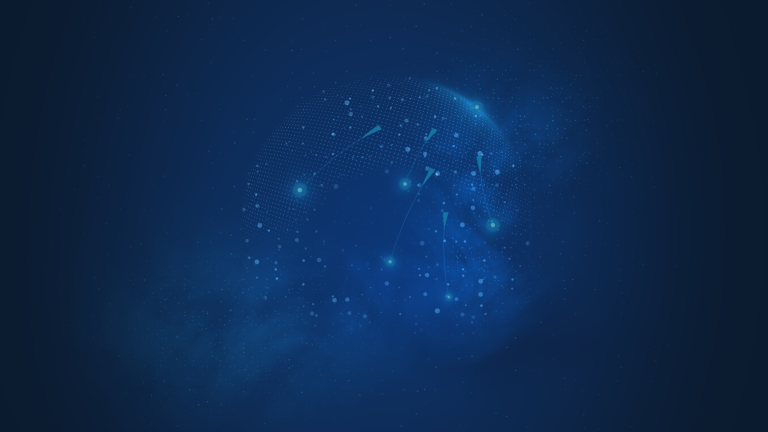
This background is drawn by a Shadertoy shader. Its source:

```glsl
// A dim blue space backdrop: a dotted globe with glowing nodes and comet trails.
// Sine-warped cellular noise makes the nebula; jittered cells scatter the specks,
// and distance functions draw the globe, its lattice, the nodes and the trails.

vec2 hash2(vec2 cell) {
    vec3 h = fract(cell.xyx * vec3(0.1031, 0.1030, 0.0973));
    h += dot(h, h.yzx + 33.33);
    return fract((h.xx + h.yz) * h.zy);
}

float cellular(vec2 p) {
    vec2 cell = floor(p), f = fract(p);
    float nearest = 1.0;
    for (int y = -1; y <= 1; y++)
    for (int x = -1; x <= 1; x++) {
        vec2 offset = vec2(x, y);
        vec2 d = offset + hash2(cell + offset) - f;
        nearest = min(nearest, dot(d, d));
    }
    return 1.0 - sqrt(nearest);
}

float cloud(vec2 p) {
    float sum = 0.0, weight = 0.5;
    for (int i = 0; i < 5; i++) {
        p += 0.22 * sin(p.yx * 2.3 + vec2(1.7, 4.1));
        sum += weight * cellular(p);
        p = mat2(1.6, 1.2, -1.2, 1.6) * p + 7.3;
        weight *= 0.55;
    }
    return smoothstep(0.3, 0.75, sum);
}

float glow(vec2 p, vec2 center, vec2 size) {
    vec2 d = (p - center) / size;
    return exp(-dot(d, d));
}

float disc(float dist, float radius, float aa) {
    return 1.0 - smoothstep(radius - aa, radius + aa, dist);
}

// One randomly sized speck in a share of the cells
float specks(vec2 p, float scale, float share, float radius, float aa) {
    vec2 cell = floor(p * scale);
    vec2 seed = hash2(cell + scale);
    vec2 center = (cell + 0.25 + 0.5 * hash2(cell + 41.0)) / scale;
    float size = radius * (0.5 + 0.5 * seed.y);
    return step(seed.x, share) * (0.4 + 0.6 * seed.y) * disc(length(p - center), size, aa);
}

// x: thin curved path from head to node, y: tapered comet at the head
vec2 trail(vec2 p, vec2 head, vec2 node, float taper, float aa) {
    vec2 axis = node - head, v = p - head;
    float len = length(axis), along = dot(v, axis) / len, h = along / len;
    float side = (axis.x * v.y - axis.y * v.x) / len + 0.16 * len * h * (1.0 - h);
    float inside = smoothstep(-aa, aa, along) * step(h, 1.0);
    float body = 1.0 - along / taper;
    float comet = disc(abs(side), 0.0065 * max(body, 0.0), aa) * smoothstep(0.0, 0.3, body);
    return inside * vec2(disc(abs(side), 0.0008, aa) * (1.0 - 0.5 * h), comet);
}

void mainImage(out vec4 fragColor, in vec2 fragCoord) {
    vec2 p = fragCoord / iResolution.y;
    float aa = 0.8 / iResolution.y;

    // Backdrop with dark sides
    float away = length((p - vec2(0.87, 0.46)) * vec2(1.0, 0.72));
    vec3 color = mix(vec3(0.055, 0.170, 0.335), vec3(0.043, 0.105, 0.185), smoothstep(0.25, 0.92, away));
    color += vec3(-0.008, 0.035, 0.105) * glow(p, vec2(0.93, 0.46), vec2(0.38, 0.32));

    // Nebula
    float mist = cloud(p * 4.0);
    float fine = cloud(p * 9.0 + 3.0);
    float core = glow(p, vec2(1.12, 0.45), vec2(0.12, 0.17));
    float upper = glow(p, vec2(1.17, 0.68), vec2(0.17, 0.13));
    float lower = glow(p, vec2(0.57, 0.25), vec2(0.28, 0.18));
    float middle = glow(p, vec2(0.89, 0.32), vec2(0.22, 0.13));
    color += vec3(0.0, 0.12, 0.23) * core * mist * (0.35 + 0.75 * fine);
    color += vec3(0.0, 0.07, 0.13) * upper * mist * (0.4 + 0.6 * fine);
    color += vec3(0.01, 0.085, 0.11) * lower * (0.3 + 0.7 * mist) * (0.6 + 0.4 * fine);
    color += vec3(0.0, 0.03, 0.09) * middle * mist;
    color -= vec3(0.0, 0.025, 0.05) * glow(p, vec2(1.17, 0.2), vec2(0.2, 0.11)) * (1.0 - 0.6 * mist);

    // Globe: lit rim and a dotted lattice over its upper band
    vec2 q = p - vec2(0.895, 0.49);
    float r = length(q);
    float globe = 1.0 - smoothstep(0.325, 0.342, r);
    float rim = exp(-abs(r - 0.333) * (r > 0.333 ? 130.0 : 38.0));
    color += vec3(0.03, 0.23, 0.28) * rim * glow(p, vec2(1.09, 0.755), vec2(0.09, 0.08));
    float band = globe * smoothstep(0.235, 0.275, length(p - vec2(0.92, 0.36))) * smoothstep(0.42, 0.52, p.y);
    vec2 sphere = q / (0.72 + 0.28 * sqrt(max(1.0 - r * r / 0.13, 0.0)));
    vec2 lattice = (fract(mat2(0.96, 0.27, -0.27, 0.96) * sphere * 98.0) - 0.5) / 98.0;
    color += vec3(0.09, 0.16, 0.18) * band * disc(length(lattice), 0.0014, aa) * (0.5 + 0.5 * mist);

    // Scattered specks: wide stars, dense dust, larger dots on the globe
    float dust = core + upper + 0.6 * lower + 0.3 * glow(p, vec2(1.2, 0.8), vec2(0.3, 0.2));
    color += vec3(0.08, 0.16, 0.22) * specks(p, 38.0, 0.25, 0.0013, aa) * (1.0 - smoothstep(0.4, 0.9, away));
    color += vec3(0.06, 0.22, 0.30) * specks(p + 2.0, 95.0, 0.35, 0.0014, aa) * min(dust, 1.0);
    float dotZone = globe * smoothstep(0.22, 0.3, p.y) * smoothstep(0.03, 0.2, r + 0.3 * q.x);
    color += vec3(0.15, 0.25, 0.27) * dotZone * specks(p + 5.0, 24.0, 0.30, 0.0058, aa);
    color += vec3(0.18, 0.30, 0.32) * dotZone * specks(p + 9.0, 46.0, 0.24, 0.0028, aa);

    // Nodes (position, radius) and the comets (head, length) bound to them
    vec3 nodes[6] = vec3[](vec3(0.694, 0.560, 0.017), vec3(0.9375, 0.574, 0.014), vec3(1.141, 0.479, 0.016),
        vec3(0.903, 0.394, 0.012), vec3(1.039, 0.3125, 0.009), vec3(1.104, 0.752, 0.015));
    vec3 comets[5] = vec3[](vec3(0.880, 0.706, 0.055), vec3(1.007, 0.701, 0.04), vec3(1.109, 0.639, 0.043),
        vec3(1.002, 0.609, 0.05), vec3(1.032, 0.509, 0.04));
    for (int i = 0; i < 5; i++) {
        vec2 t = trail(p, comets[i].xy, nodes[i].xy, comets[i].z, aa);
        color += vec3(0.03, 0.13, 0.15) * t.x;
        color = mix(color, vec3(0.08, 0.50, 0.66), 0.8 * t.y);
    }
    for (int i = 0; i < 6; i++) {
        float d = length(p - nodes[i].xy), size = nodes[i].z;
        color += vec3(0.01, 0.09, 0.11) * exp(-d * d / (size * size * 3.0));
        color = mix(color, vec3(0.08, 0.44, 0.63), disc(d, size, aa + 0.002) * (0.85 - 0.35 * d / size));
        color = mix(color, vec3(0.40, 0.70, 0.78), 0.75 * disc(d, size * 0.3, aa));
    }
    fragColor = vec4(color, 1.0);
}
```
